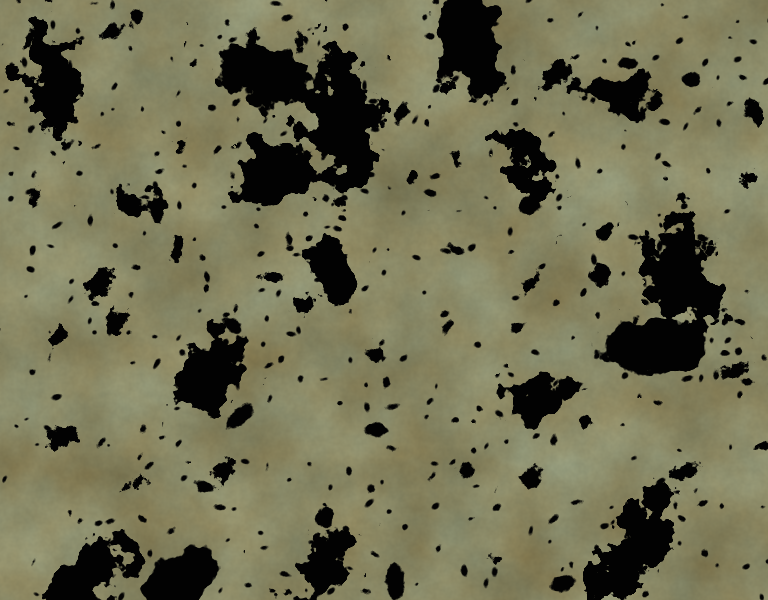
Reproduce this texture procedurally as a WebGL 1 fragment shader.

```glsl
precision highp float;
// Mottled olive stone strewn with ragged black patches, flecks and crumbs.
// Each size class is a jittered grid of tilted ellipses whose distance is
// roughened by gradient noise; crumbs gather around the large patches.

uniform vec2 u_resolution;

#define OLIVE_DARK  vec3(0.508, 0.495, 0.357)
#define OLIVE_LIGHT vec3(0.562, 0.560, 0.422)
#define BLACK       vec3(0.008, 0.008, 0.007)
#define BROWN_SHIFT vec3(0.010, -0.008, -0.022)
#define PATCH_SIZE  0.050
#define FLECK_SIZE  0.0140
#define CRUMB_SIZE  0.0042
#define TILT        0.65
#define WARP        0.045
#define MOTTLE      1.6
#define GRAIN       0.035
#define EDGE        0.0016

vec2 hash2(vec2 p) {
  vec3 q = fract(p.xyx * vec3(0.1031, 0.1030, 0.0973));
  q += dot(q, q.yzx + 33.33);
  return fract((q.xx + q.yz) * q.zy);
}

vec2 gradientAt(vec2 cell) {
  float angle = 6.2832 * hash2(cell + 17.0).x;
  return vec2(cos(angle), sin(angle));
}

// Gradient noise, roughly -0.7 to 0.7
float noise(vec2 p) {
  vec2 i = floor(p), f = p - i;
  vec2 u = f * f * f * (f * (f * 6.0 - 15.0) + 10.0);
  vec2 e = vec2(1.0, 0.0);
  float low = mix(dot(gradientAt(i), f),
                  dot(gradientAt(i + e.xy), f - e.xy), u.x);
  float high = mix(dot(gradientAt(i + e.yx), f - e.yx),
                   dot(gradientAt(i + e.xx), f - e.xx), u.x);
  return mix(low, high, u.y);
}

float fbm(vec2 p) {
  float sum = 0.0, amp = 1.0;
  for (int i = 0; i < 4; i++) {
    sum += amp * noise(p);
    p = mat2(1.6, 1.2, -1.2, 1.6) * p + 31.7;
    amp *= 0.5;
  }
  return sum;
}

// Signed distance to the nearest ragged ellipse of one size class
float blobs(vec2 p, float cell, float size, float chance, float rag, float seed) {
  vec2 home = floor(p / cell);
  float nearest = 1.0;
  for (int y = -1; y <= 1; y++) {
    for (int x = -1; x <= 1; x++) {
      vec2 id = home + vec2(float(x), float(y));
      vec2 place = hash2(id + seed);
      vec2 shape = hash2(id + seed + 57.3);
      vec2 kind = hash2(id + seed + 113.9);
      float angle = TILT + 2.4 * (shape.y - 0.5);
      vec2 along = vec2(cos(angle), sin(angle));
      vec2 q = p - (id + 0.1 + 0.8 * place) * cell;
      q = vec2(dot(q, along), dot(q, vec2(-along.y, along.x)));
      float minor = size * mix(0.4, 1.15, shape.x);
      float major = minor * mix(1.1, 2.2, fract(shape.x * 7.0 + shape.y));
      float d = (length(q / vec2(major, minor)) - 1.0) * minor;
      d += rag * size * mix(0.25, 1.1, kind.y);
      if (kind.x < chance) nearest = min(nearest, d);
    }
  }
  return nearest;
}

vec3 stone(vec2 p) {
  float cloud = fbm(p * 6.5 + 3.0);
  float stain = fbm(p * 11.0 + 40.0);
  float grain = noise(p * 95.0) + 0.6 * noise(p * 190.0);
  vec3 color = mix(OLIVE_DARK, OLIVE_LIGHT, 0.52 + MOTTLE * cloud);
  color += BROWN_SHIFT * 1.8 * stain;
  return color * (1.0 + GRAIN * grain);
}

void main() {
  vec2 p = gl_FragCoord.xy / u_resolution.y;

  // Shared roughness: broad for patches, fine for flecks and crumbs
  float broadRag = fbm(p * 24.0 + 9.0);
  float fineRag = fbm(p * 62.0 + 71.0);
  vec2 bend = vec2(fbm(p * 6.0 + 11.0), fbm(p * 6.0 + 83.0));

  // Three size classes, with more crumbs close to the patches
  float patches = blobs(p + WARP * bend, 0.25, PATCH_SIZE, 0.68, broadRag, 5.0);
  float flecks = blobs(p + 0.15 * WARP * bend, 0.12, FLECK_SIZE, 0.62, fineRag, 211.0);
  float crowding = 1.0 - smoothstep(0.0, 0.06, patches);
  float crumbs = blobs(p, 0.035, CRUMB_SIZE, 0.30 + 0.45 * crowding, fineRag, 430.0);

  float d = min(patches, min(flecks, crumbs));
  float bare = smoothstep(-EDGE, EDGE, d);
  gl_FragColor = vec4(mix(BLACK, stone(p), bare), 1.0);
}
```
